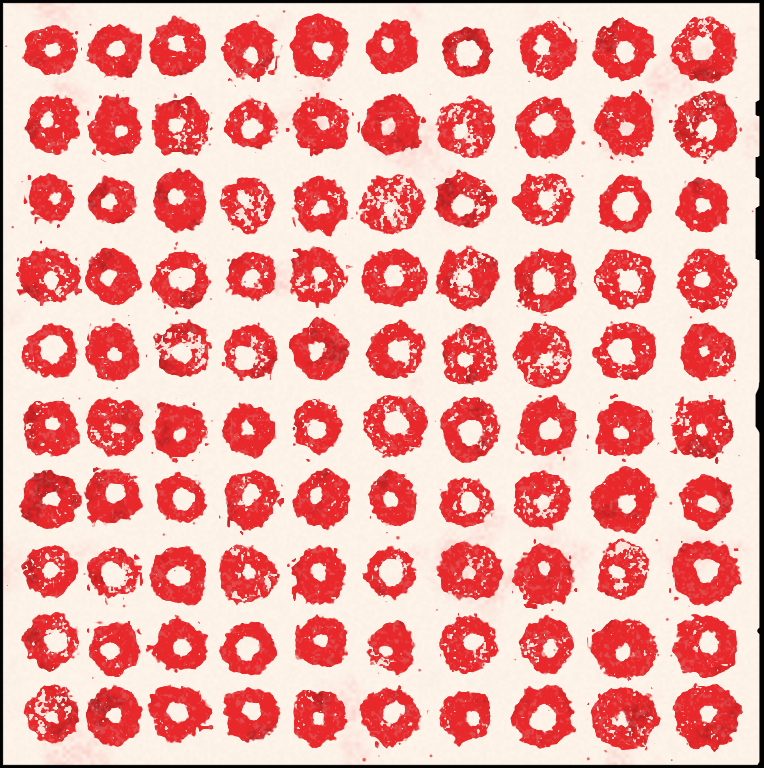
A Shadertoy shader for this pattern:

```glsl
#define REPEATS 10.0
#define FIRST vec2(0.0655, 0.0635)
#define STEP vec2(0.0828, 0.1010)
#define STRETCH vec2(0.00139, -0.0005)
#define RADIUS 0.0365
#define HOLE 0.0125
#define WEAR 0.85
#define BORDER 0.004
#define PAPER vec3(0.99, 0.95, 0.91)
#define INK vec3(0.91, 0.155, 0.165)
#define INK_LIGHT vec3(0.89, 0.29, 0.30)
#define SMUDGE vec3(0.98, 0.75, 0.73)

float hash(vec2 p) {
    vec3 q = fract(p.xyx * 0.1031);
    q += dot(q, q.yzx + 33.33);
    return fract((q.x + q.y) * q.z);
}

vec2 hash2(vec2 p) {
    return vec2(hash(p), hash(p + 57.3));
}

float noise(vec2 p) {
    vec2 i = floor(p), f = fract(p);
    f = f * f * (3.0 - 2.0 * f);
    return mix(mix(hash(i), hash(i + vec2(1, 0)), f.x),
               mix(hash(i + vec2(0, 1)), hash(i + vec2(1, 1)), f.x), f.y);
}

float fbm(vec2 p) {
    return 0.55 * noise(p) + 0.3 * noise(p * 2.1 + 7.0) + 0.15 * noise(p * 4.3 + 19.0);
}

// Coverage of a shape with signed distance d
float cover(float d, float aa) {
    return 1.0 - smoothstep(-aa, aa, d);
}

// Nearest row and column of the slowly stretching grid
vec2 gridIndex(vec2 p) {
    vec2 root = sqrt(STEP * STEP + 4.0 * STRETCH * (p - FIRST));
    return clamp(round((root - STEP) / (2.0 * STRETCH)), 0.0, REPEATS - 1.0);
}

// One hand-printed ring: ragged rim, off-centre hole, patchy ink
float stampedRing(vec2 p, float aa) {
    vec2 id = gridIndex(p);
    vec2 rnd = hash2(id + 3.0), shape = hash2(id + 41.0);
    vec2 centre = FIRST + id * (STEP + STRETCH * id);
    vec2 q = p - centre - (hash2(id + 11.0) - 0.5) * vec2(0.006, 0.009);

    float radius = RADIUS * mix(0.87, 1.1, rnd.x) * (0.94 + 0.014 * id.x);
    float ragged = (fbm(p * 65.0 + id * 5.0) - 0.5) * 0.017
                 + (noise(p * 210.0) - 0.5) * 0.003;
    float rim = length(q * mix(vec2(0.96, 1.03), vec2(1.04, 0.97), shape.x)) - radius + ragged;

    vec2 holePos = q - (hash2(id + 23.0) - 0.5) * 0.013;
    float holeRadius = HOLE * mix(0.65, 1.4, rnd.y * rnd.y);
    float hole = length(holePos) - holeRadius + (fbm(p * 90.0 + 31.0) - 0.5) * 0.013;
    float ring = cover(max(rim, -hole), aa);

    // Bare flecks gather in patches and thin out at the rim
    float patchy = smoothstep(0.3, 0.7, fbm(p * 38.0 + id * 9.0));
    patchy *= mix(0.5, 1.0, smoothstep(0.0, 0.008, -rim));
    float grain = 0.6 * noise(p * 230.0) + 0.4 * noise(p * 410.0 + 5.0);
    float threshold = mix(0.84, 0.37, WEAR * patchy * mix(0.15, 1.15, shape.y));
    ring *= 1.0 - 0.92 * smoothstep(threshold, threshold + 0.14, grain);

    // Loose splinters just outside the rim
    float splinter = smoothstep(0.84, 0.9, noise(p * vec2(130.0, 95.0) + 13.0));
    splinter *= cover(rim - 0.009, aa) * step(0.55, hash(id + 71.0));
    return max(ring, splinter * step(0.0, hole));
}

// Sparse droplets, at most one per cell
float droplets(vec2 p, float aa) {
    vec2 cell = floor(p * 45.0), rnd = hash2(cell + 120.0);
    vec2 q = fract(p * 45.0) - mix(vec2(0.25), vec2(0.75), hash2(cell + 160.0));
    float size = mix(0.0005, 0.0024, rnd.y * rnd.y);
    return step(0.94, rnd.x) * cover(length(q) / 45.0 - size, aa) * 0.75;
}

void mainImage(out vec4 fragColor, in vec2 fragCoord) {
    vec2 p = fragCoord / iResolution.xy;
    p.y = 1.0 - p.y;
    float aa = 0.8 / iResolution.y;

    // Paper with fine tooth and faint pink smudges
    float tooth = noise(p * 260.0) - 0.5;
    vec3 col = PAPER + 0.018 * tooth;
    float smudge = smoothstep(0.64, 0.85, fbm(p * 11.0 + 4.0));
    col = mix(col, SMUDGE, smudge * noise(p * 190.0) * 0.6);

    // Mottled ink, darker where it pooled
    float mottle = 0.5 * noise(p * 170.0 + 8.0) + 0.5 * noise(p * 380.0);
    vec3 ink = mix(INK, INK_LIGHT, smoothstep(0.5, 0.8, mottle));
    ink *= 1.0 - 0.25 * smoothstep(0.58, 0.8, fbm(p * 24.0 + 60.0)) * noise(p * 240.0);
    col = mix(col, ink, max(stampedRing(p, aa), droplets(p, aa)));

    // Dark frame, chipped along the right edge
    float chip = 0.005 * smoothstep(0.74, 0.8, noise(vec2(3.0, p.y * 28.0)));
    vec2 low = p - BORDER;
    vec2 high = 1.0 - p - vec2(BORDER + 0.002 + chip, BORDER);
    float inside = min(min(low.x, low.y), min(high.x, high.y));
    col = mix(col, vec3(0.01), cover(inside, aa));

    fragColor = vec4(col, 1.0);
}
```
